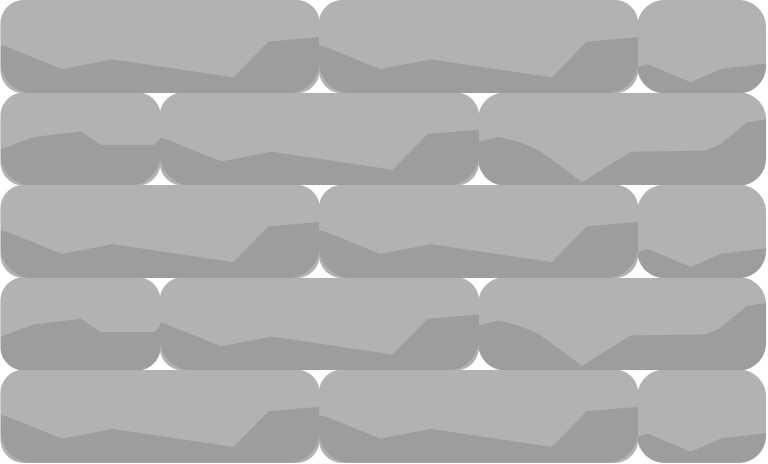
Write a Shadertoy shader that draws this pattern.

```glsl
#define ROWS 5.0
#define CANVAS_ROWS 5.022      // canvas height in brick heights
#define BRICK_WIDTH 3.446
#define WALL_LEFT 0.01
#define WALL_RIGHT 8.286
#define CORNER 0.25
#define END_CORNER 0.29
#define SHADE_INSET 0.09       // extra rounding of the shaded part
#define STONE vec3(0.70)
#define SHADE vec3(0.617, 0.617, 0.608)
#define GAP vec3(1.0)

// Shade outlines: x from the brick's left, y down from its top.
// Shorter outlines repeat their last point.
const vec2 LONG_END = vec2(3.446, 0.397);
const vec2 LONG_RIDGE[10] = vec2[10](
    vec2(0.0, 0.487), vec2(0.065, 0.502), vec2(0.66, 0.742), vec2(1.21, 0.637),
    vec2(2.516, 0.832), vec2(2.894, 0.445), LONG_END, LONG_END, LONG_END, LONG_END);

const vec2 HALF_END = vec2(1.725, 0.49);
const vec2 HALF_RIDGE[10] = vec2[10](
    vec2(0.0, 0.61), vec2(0.346, 0.48), vec2(0.864, 0.416), vec2(1.08, 0.562),
    vec2(1.66, 0.562), HALF_END, HALF_END, HALF_END, HALF_END, HALF_END);

const vec2 SHORT_END = vec2(1.384, 0.683);
const vec2 SHORT_RIDGE[10] = vec2[10](
    vec2(0.0, 0.72), vec2(0.11, 0.69), vec2(0.575, 0.885), vec2(0.9, 0.74),
    SHORT_END, SHORT_END, SHORT_END, SHORT_END, SHORT_END, SHORT_END);

const vec2 WIDE_RIDGE[10] = vec2[10](
    vec2(0.0, 0.53), vec2(0.22, 0.475), vec2(0.45, 0.535), vec2(0.66, 0.625),
    vec2(1.12, 0.965), vec2(1.65, 0.637), vec2(2.46, 0.625), vec2(2.62, 0.555),
    vec2(2.9, 0.32), vec2(3.107, 0.286));

// Signed vertical offset below the outline, corrected for its slope
float belowRidge(vec2 p, vec2 ridge[10]) {
    float height = ridge[0].y;
    float slope = 0.0;
    for (int i = 0; i < 9; i++) {
        vec2 span = ridge[i + 1] - ridge[i];
        float t = (p.x - ridge[i].x) / max(span.x, 1e-4);
        height += span.y * clamp(t, 0.0, 1.0);
        if (t >= 0.0 && t < 1.0) slope = span.y / max(span.x, 1e-4);
    }
    return (p.y - height) / sqrt(1.0 + slope * slope);
}

float roundedBox(vec2 p, vec2 halfSize, float radius) {
    vec2 q = abs(p) - halfSize + radius;
    return length(max(q, 0.0)) + min(max(q.x, q.y), 0.0) - radius;
}

// Full cover up to the edge, so touching bricks leave no seam
float cover(float dist, float pixel) {
    return clamp(1.0 - dist / pixel, 0.0, 1.0);
}

void mainImage(out vec4 fragColor, in vec2 fragCoord) {
    float pixel = CANVAS_ROWS / iResolution.y;
    vec2 p = vec2(fragCoord.x, iResolution.y - fragCoord.y) * pixel;
    p.y -= 0.005;

    // Running bond: alternate rows start with a half brick
    float row = clamp(floor(p.y), 0.0, ROWS - 1.0);
    bool staggered = mod(row, 2.0) > 0.5;
    float shift = staggered ? 0.5 : 0.0;
    float column = clamp(floor((p.x - WALL_LEFT) / BRICK_WIDTH + shift), 0.0, 2.0);
    float start = WALL_LEFT + (column - shift) * BRICK_WIDTH;
    float left = max(start, WALL_LEFT);
    float right = min(start + BRICK_WIDTH, WALL_RIGHT);
    vec2 local = p - vec2(left, row);

    // Shade outline per brick kind, with a small drift in the lower staggered row
    bool endBrick = column > 1.5;
    bool halfBrick = staggered && column < 0.5;
    bool lowerRow = row > 2.0;
    float below;
    if (endBrick && staggered) {
        below = belowRidge(local + vec2(0.0, lowerRow ? 0.012 : 0.0), WIDE_RIDGE);
    } else if (endBrick) {
        below = belowRidge(local, SHORT_RIDGE);
    } else if (halfBrick) {
        below = belowRidge(local - vec2(0.0, lowerRow ? 0.028 : 0.0), HALF_RIDGE);
    } else {
        below = belowRidge(local, LONG_RIDGE);
    }

    // Brick body and the tighter body that holds the shade
    vec2 halfSize = 0.5 * vec2(right - left, 1.0);
    float radius = endBrick ? END_CORNER : CORNER;
    bool flush = endBrick || (halfBrick && lowerRow);
    float shadeRadius = radius + (flush ? 0.0 : SHADE_INSET);
    float body = cover(roundedBox(local - halfSize, halfSize, radius), pixel);
    float shade = cover(roundedBox(local - halfSize, halfSize, shadeRadius), pixel);
    shade *= clamp(0.5 + below / pixel, 0.0, 1.0);

    fragColor = vec4(mix(GAP, mix(STONE, SHADE, shade), body), 1.0);
}
```
